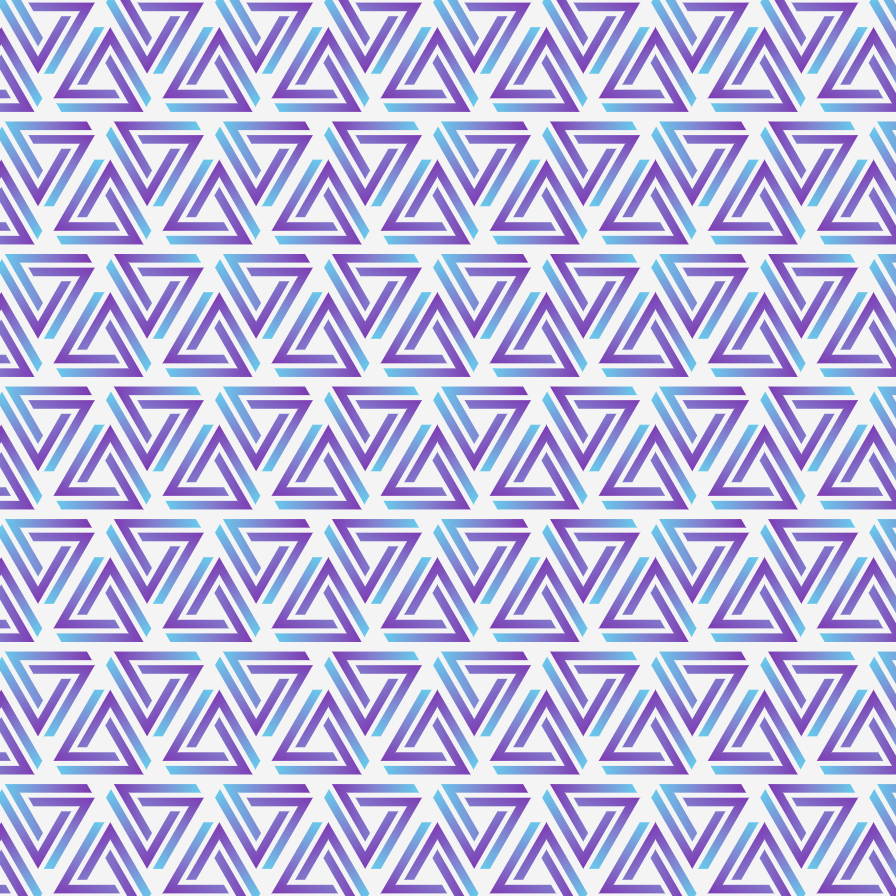
Give the GLSL for this pattern, as a WebGL 1 fragment shader.

```glsl
precision highp float;
// Rows of interlocked three-armed triangles, up and down, shaded from purple to sky blue.
uniform vec2 u_resolution;

const vec2 PERIOD = vec2(0.1217, 0.1479);
const float INRADIUS = 0.0366;
const float BAR = 0.0096;
const float STEP = 0.0152; // bar plus the gap beside it

vec3 ramp(float t) {
  vec3 purple = vec3(0.49, 0.23, 0.70);
  vec3 violet = vec3(0.51, 0.50, 0.81);
  vec3 sky = vec3(0.41, 0.78, 0.92);
  return t < 0.5 ? mix(purple, violet, t * 2.0) : mix(violet, sky, t * 2.0 - 1.0);
}

// One bent arm: a long outer bar and a shorter inner bar sharing a corner.
// edge holds the distances from the centre towards the three sides.
float armDistance(vec3 edge) {
  float inner = INRADIUS - STEP;
  float outerBar = max(abs(edge.x - INRADIUS + 0.5 * BAR) - 0.5 * BAR,
                       max(edge.y - inner, STEP - 2.0 * INRADIUS - edge.y));
  float innerBar = max(abs(edge.y - inner + 0.5 * BAR) - 0.5 * BAR,
                       max(edge.x - INRADIUS, edge.z - inner + STEP));
  return min(outerBar, innerBar);
}

// Paints a triangle that points down; flipFirst reverses the shading of its top arm.
vec3 paintTriangle(vec3 color, vec2 p, bool flipFirst, float pixel) {
  vec3 edge = vec3(-p.y, 0.5 * p.y - 0.866 * p.x, 0.5 * p.y + 0.866 * p.x);
  for (int i = 0; i < 3; i++) {
    float along = (edge.z - edge.y) / 1.732;
    float t = clamp(along / 0.094 + 0.49, 0.0, 1.0);
    if (i == 0 && flipFirst) t = 1.0 - t;
    float cover = clamp(0.5 - armDistance(edge) / pixel, 0.0, 1.0);
    color = mix(color, ramp(t), cover);
    edge = edge.yzx;
  }
  return color;
}

void main() {
  vec2 uv = gl_FragCoord.xy / u_resolution;
  uv.y = 1.0 - uv.y;
  float pixel = 1.0 / min(u_resolution.x, u_resolution.y);

  // Lattices of downward and upward triangles
  vec2 down = (uv - vec2(0.0512, 0.0243)) / PERIOD + 0.5;
  vec2 up = (uv - vec2(0.1143, 0.0883)) / PERIOD + 0.5;
  bool evenColumn = mod(floor(down.x), 2.0) < 0.5;

  vec3 color = vec3(0.957);
  color = paintTriangle(color, (fract(down) - 0.5) * PERIOD, evenColumn, pixel);
  color = paintTriangle(color, (0.5 - fract(up)) * PERIOD, false, pixel);
  gl_FragColor = vec4(color, 1.0);
}
```
